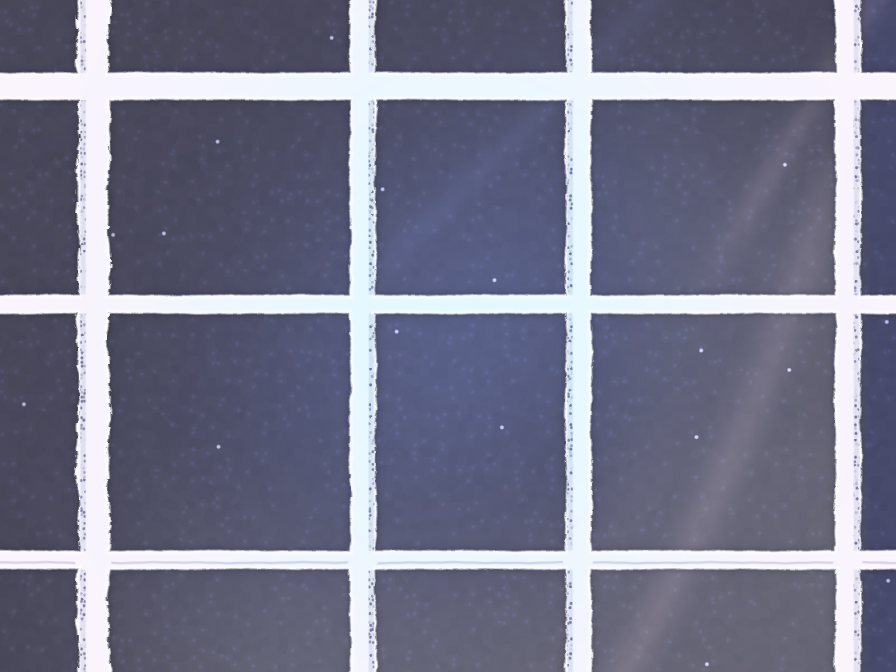
This pattern is drawn by a Shadertoy shader. Its source:

```glsl
// A backlit grid of uneven white bars with frayed edges over hazy, dusty blue-grey panes.
#define FIRST_LINE vec2(0.139, 0.1667) // lowest line on each axis, in canvas heights
#define PITCH      vec2(0.361, 0.3525) // mean spacing of the lines
#define ODD_SHIFT  vec2(0.040, 0.0280) // offset of every second line
#define HALF_WIDTH vec2(0.0193, 0.0140)
#define FRAY       0.0022              // roughness of the bar edges
#define SOFTNESS   0.0022              // blur of the bar edges
#define GRAIN      170.0               // wear cells per canvas height
#define DUST       0.10                // share of dust cells holding a speck
#define DARK_PANE  vec3(0.285, 0.28, 0.355)
#define GREY_PANE  vec3(0.405, 0.40, 0.465)
#define BLUE_PANE  vec3(0.355, 0.385, 0.545)

float hash(vec2 p) {
    vec3 q = fract(vec3(p.xyx) * 0.1031);
    q += dot(q, q.yzx + 33.33);
    return fract((q.x + q.y) * q.z);
}

// Cellular noise: distance to the nearest point, and a random value of its cell.
vec2 cellNoise(vec2 p) {
    vec2 cell = floor(p), nearest = vec2(9.0, 0.0);
    for (int j = -1; j <= 1; j++)
    for (int i = -1; i <= 1; i++) {
        vec2 id = cell + vec2(i, j);
        vec2 point = id + 0.15 + 0.7 * vec2(hash(id + 71.0), hash(id + 139.0));
        float d = length(p - point);
        if (d < nearest.x) nearest = vec2(d, hash(id + 211.0));
    }
    return nearest;
}

float waves(float t) {
    return 0.5 * sin(t * 31.0) + 0.3 * sin(t * 83.0 + 1.7) + 0.2 * sin(t * 197.0 + 0.6);
}

// Soft diagonal reflection centred on a given x.
float streak(float x, float center, float width) {
    float d = (x - center) / width;
    return exp(-d * d);
}

vec3 paneColor(vec2 p) {
    float low = 1.0 - smoothstep(0.0, 0.42, p.y);
    float right = smoothstep(0.80, 1.0, p.x) * (1.0 - smoothstep(0.55, 1.0, p.y));
    float haze = clamp(low * smoothstep(-0.05, 0.5, p.x) + 0.85 * right, 0.0, 1.0);
    vec3 color = mix(DARK_PANE, GREY_PANE, haze);

    // Blue bloom leaning up and to the right.
    vec2 q = p - vec2(0.70, 0.51);
    q = vec2(q.x - 0.25 * q.y, q.y) / vec2(0.34, 0.36);
    color = mix(color, BLUE_PANE, 0.95 * exp(-dot(q, q)));
    color = mix(color, vec3(0.28, 0.29, 0.42), smoothstep(1.26, 1.30, p.x));

    // Reflections across the panes.
    float y = p.y;
    float beams = streak(p.x, 0.71 + 0.59 * y, 0.025) * smoothstep(0.50, 0.75, y)
                + streak(p.x, 0.93 + 0.55 * y - 0.18 * y * y, 0.032) * (1.0 - smoothstep(0.6, 0.9, y));
    color += vec3(0.075, 0.06, 0.06) * beams;
    color += vec3(0.02, 0.025, 0.04) * streak(p.x, y - 0.03, 0.03) * smoothstep(0.5, 0.65, y);

    // Faint mottling and a few bright specks.
    vec2 mottle = cellNoise(p * 75.0);
    color += 0.016 * (mottle.y - 0.5);
    color += vec3(0.02, 0.03, 0.07) * step(0.8, mottle.y) * (1.0 - smoothstep(0.05, 0.35, mottle.x));
    vec2 dust = cellNoise(p * 13.0 + 5.0);
    float speck = step(1.0 - DUST, dust.y) * (1.0 - smoothstep(0.015, 0.055, dust.x));
    return color + speck * vec3(0.45, 0.46, 0.52);
}

void mainImage(out vec4 fragColor, in vec2 fragCoord) {
    vec2 p = fragCoord / iResolution.y;
    float blur = max(SOFTNESS, 0.75 / iResolution.y);

    // Nearest line on each axis: index and signed offset.
    vec2 index = round((p - FIRST_LINE) / PITCH);
    vec2 offset = p - FIRST_LINE - index * PITCH - ODD_SHIFT * mod(index, 2.0);
    vec2 halfWidth = HALF_WIDTH;
    halfWidth.x += 0.0042 * step(index.x, 0.5);
    halfWidth.y += 0.0065 * step(1.5, index.y);

    // Ragged edges; the upright bars fray more.
    vec2 grain = cellNoise(p * GRAIN);
    vec2 side = sign(offset);
    vec2 fray = vec2(waves(p.y + index.x * 0.37 + side.x * 3.1),
                     0.45 * waves(p.x * 0.6 + index.y * 0.53 + side.y * 2.3));
    fray += vec2(0.9, 0.4) * (grain.y - 0.5);
    fray.x *= 1.0 + 0.7 * step(index.x, 0.5);
    vec2 edge = abs(offset) - halfWidth - FRAY * fray;
    float bar = min(edge.x, edge.y);

    // Panes darken to a thin rim beside the bars.
    vec3 color = paneColor(p);
    color *= 1.0 - 0.22 * exp(-max(bar, 0.0) / 0.004);

    // Bars: cool in the middle of the canvas, rosy further out.
    vec2 middle = (p - vec2(0.68, 0.53)) / vec2(0.42, 0.5);
    vec3 white = mix(vec3(0.985, 0.955, 0.99), vec3(0.89, 0.975, 1.0), exp(-dot(middle, middle)));
    white = mix(white, vec3(1.0), 0.6 * smoothstep(-0.008, -0.002, bar));

    // A worn, speckled channel along one flank of each upright bar.
    float flank = mod(index.x, 2.0) * 2.0 - 1.0;
    float channel = 1.0 - smoothstep(0.002, 0.006, abs(offset.x - flank * halfWidth.x * 0.66));
    channel *= smoothstep(-0.002, 0.003, edge.y);
    float pits = smoothstep(0.45, 0.9, grain.y) * (1.0 - smoothstep(0.15, 0.6, grain.x));
    white -= channel * (vec3(0.09, 0.08, 0.04) + vec3(0.42, 0.42, 0.34) * pits);

    // A thin lavender groove along the lowest level bar.
    float groove = 1.0 - smoothstep(0.0005, 0.003, abs(offset.y + 0.004 - 0.001 * waves(p.x)));
    white -= vec3(0.13, 0.13, 0.07) * groove * step(index.y, 0.5) * smoothstep(0.0, 0.004, edge.x);

    color = mix(color, white, 1.0 - smoothstep(-blur, blur, bar));
    fragColor = vec4(clamp(color, 0.0, 1.0), 1.0);
}
```
